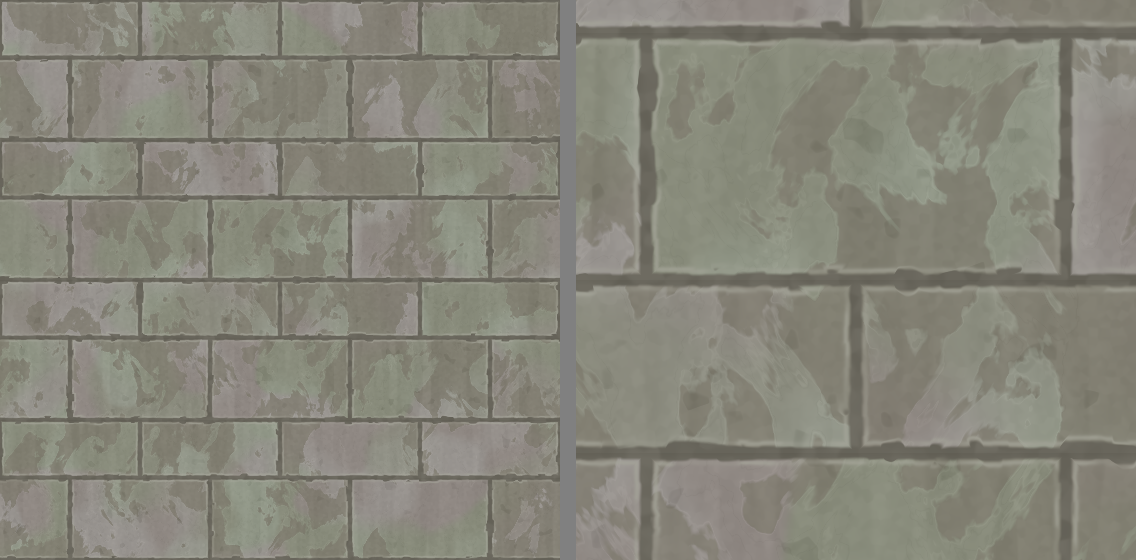
Left, the full canvas; right, a detail of the centre.
Give the GLSL for this texture, as a three.js fragment shader.

```glsl
// Weathered stone wall: four pairs of courses, one tall and one short, in running bond.
// Edge distance gives the mortar and worn rims; layered cellular noise
// gives the stains, streaks, flaked contours and soft tints of each block.
varying vec2 vUv;

const float REPEATS = 4.0;         // blocks across, course pairs up
const float TALL_SHARE = 0.588;    // part of a pair taken by the tall course
const float JOINT_HALF = 0.0036;   // half width of the mortar

const vec3 STONE  = vec3(0.550, 0.540, 0.498);
const vec3 PALE   = vec3(0.585, 0.587, 0.548);
const vec3 STAIN  = vec3(0.490, 0.474, 0.424);
const vec3 MORTAR = vec3(0.415, 0.404, 0.365);
const vec3 RIM    = vec3(0.640, 0.640, 0.595);
const vec3 GREEN  = vec3(-0.016, 0.006, -0.016);
const vec3 MAUVE  = vec3(0.010, -0.008, 0.014);

struct Block {
  vec2 id;
  float edge;   // distance to the nearest joint centre
  float top;    // distance to the upper joint centre
};

vec2 hash2(vec2 p) {
  vec2 q = vec2(dot(p, vec2(127.1, 311.7)), dot(p, vec2(269.5, 183.3)));
  return fract(sin(q) * 43758.5);
}

float hash1(vec2 p) {
  return hash2(p + 17.3).x;
}

// Random cell values blended by distance to the jittered cell points
float cellNoise(vec2 p) {
  vec2 cell = floor(p), f = fract(p);
  float total = 0.0, weight = 0.0;
  for (int y = -1; y <= 1; y++) {
    for (int x = -1; x <= 1; x++) {
      vec2 o = vec2(float(x), float(y));
      float d = length(o + hash2(cell + o) - f);
      float w = pow(1.0 - smoothstep(0.0, 1.42, d), 5.0) + 1e-5;
      total += w * hash1(cell + o);
      weight += w;
    }
  }
  return total / weight;
}

float layeredCells(vec2 p) {
  float sum = 0.0, amp = 0.5;
  for (int i = 0; i < 5; i++) {
    sum += amp * cellNoise(p);
    p = mat2(1.6, 1.2, -1.2, 1.6) * p + 7.7;
    amp *= 0.55;
  }
  return sum / 1.055;
}

// Thin line where a field crosses a level
float contour(float field, float level, float width) {
  float d = (field - level) / width;
  return exp(-d * d);
}

Block findBlock(vec2 p) {
  float pairRow = floor(p.y * REPEATS), f = fract(p.y * REPEATS);
  float isShort = step(TALL_SHARE, f);
  float x = p.x * REPEATS - 0.5 * (1.0 - isShort);
  float side = 0.5 - abs(fract(x) - 0.5);
  float low = f - isShort * TALL_SHARE;
  float high = mix(TALL_SHARE, 1.0, isShort) - f;
  vec2 id = vec2(mod(floor(x), REPEATS), 2.0 * pairRow + isShort);
  return Block(id, min(side, min(low, high)) / REPEATS, high / REPEATS);
}

// Uneven edges with occasional deeper chips
float edgeWear(vec2 p) {
  float ripple = cellNoise(p * 130.0) - 0.5;
  float chip = smoothstep(0.66, 0.92, cellNoise(p * 75.0 + 31.0));
  return 0.0014 * ripple + 0.0032 * chip;
}

vec3 stoneFace(vec2 p, Block b) {
  vec2 seed = 41.0 * hash2(b.id + 3.0);
  float mood = hash1(b.id) - 0.5;

  // Soft clouds and tints
  float cloud = cellNoise(p * vec2(13.0, 10.0) + seed);
  float hue = cellNoise(p * 9.0 + seed.yx + 5.0) + 0.35 * mood;
  vec3 col = mix(STONE, PALE, smoothstep(0.3, 0.85, cloud + 0.2 * mood));
  col += mix(GREEN, MAUVE, smoothstep(0.25, 0.75, hue));

  // Ragged brown stains with flaked pale borders
  vec2 q = p * vec2(24.0, 18.0) + seed;
  q += 0.25 * sin(q.yx * 2.3 + seed);
  float flakes = layeredCells(q);
  float field = 0.7 * flakes + 0.3 * cellNoise(p * 8.0 + seed + 11.0);
  float level = 0.535 + 0.08 * mood - 0.03 * exp(-b.edge * 70.0);
  float stain = smoothstep(level - 0.008, level + 0.025, field);
  col = mix(col, STAIN, 0.72 * stain);
  col += 0.022 * contour(field, level - 0.016, 0.009);
  col -= 0.014 * contour(flakes, 0.43, 0.009);

  // Vertical streaks, fine grain and pits
  float streak = cellNoise(vec2(p.x * 95.0, p.y * 9.0) + seed);
  float grain = cellNoise(p * 210.0);
  float pit = smoothstep(0.90, 0.97, cellNoise(p * 85.0 + seed));
  return col + 0.030 * (streak - 0.5) + 0.022 * (grain - 0.5) - 0.035 * pit;
}

void main() {
  Block b = findBlock(vUv);
  float inside = b.edge - JOINT_HALF - edgeWear(vUv);
  vec3 col = stoneFace(vUv, b);

  // Pale worn rim, broken along its length
  float broken = smoothstep(0.2, 0.75, cellNoise(vUv * 48.0 + 9.0));
  float rim = contour(inside, 0.0022, 0.0016) * (0.2 + 0.45 * broken);
  col = mix(col, RIM, rim);
  col += 0.012 * exp(-max(inside, 0.0) * 130.0);

  // Mortar, mottled and slightly darker under the blocks
  vec3 mortar = MORTAR + 0.05 * (cellNoise(vUv * 110.0 + 4.0) - 0.5);
  mortar -= 0.015 * smoothstep(0.004, 0.0, b.top);
  gl_FragColor = vec4(mix(mortar, col, smoothstep(-0.0012, 0.0012, inside)), 1.0);
}
```
